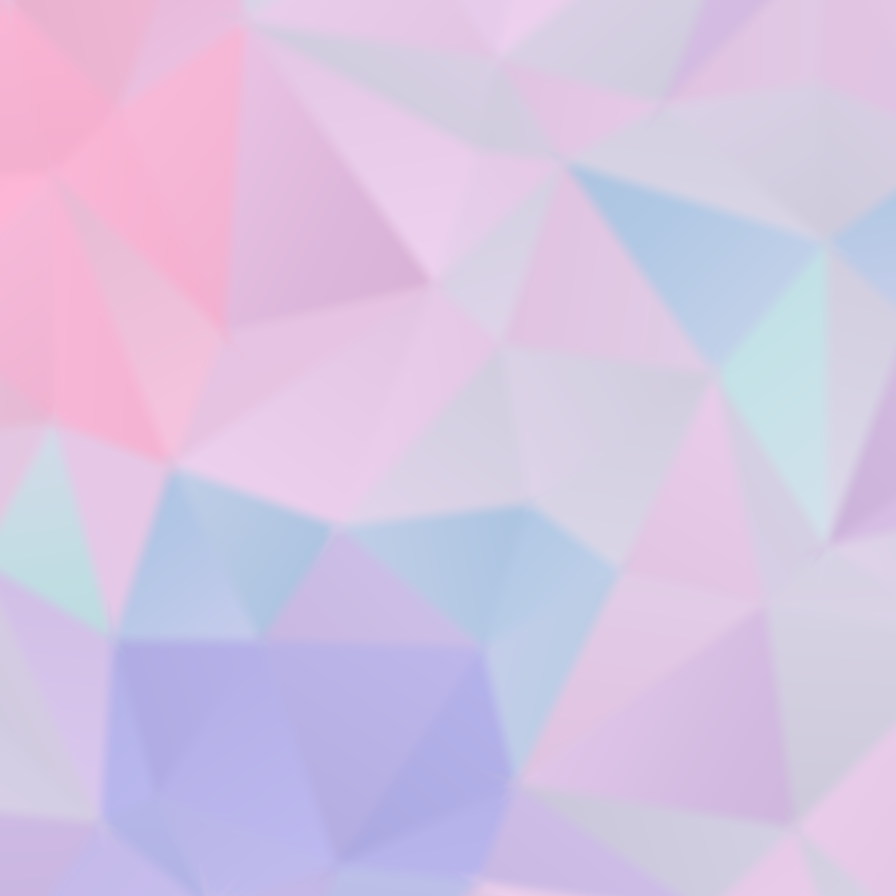
A Shadertoy shader for this background:

```glsl
// Soft-edged mosaic of irregular pastel triangles, pink at upper left and periwinkle below.

const float CELLS = 5.3;                          // mesh cells per canvas height
const mat2 TURN = mat2(0.94, 0.34, -0.34, 0.94);  // tilts the mesh off the axes

vec3 hash3(vec2 p) {
    vec3 q = fract(vec3(p.xyx) * vec3(0.1031, 0.1030, 0.0973) + 0.37);
    q += dot(q, q.yxz + 33.33);
    return fract((q.xxy + q.yzz) * q.zyx);
}

float cross2(vec2 a, vec2 b) { return a.x * b.y - a.y * b.x; }

vec2 meshVertex(vec2 id) {
    return id + 0.86 * (hash3(id + 41.0).xy - 0.5);
}

// Signed distance to the line a-b, positive on its left
float edgeDistance(vec2 p, vec2 a, vec2 b) {
    return cross2(b - a, p - a) / max(length(b - a), 0.001);
}

vec3 pastel(float pick) {
    vec3 colour = vec3(0.90, 0.79, 0.905);                 // lilac
    if (pick > 0.40) colour = vec3(0.83, 0.815, 0.885);    // pale grey
    if (pick > 0.66) colour = vec3(0.83, 0.735, 0.885);    // mauve
    if (pick > 0.80) colour = vec3(0.69, 0.78, 0.89);      // sky blue
    if (pick > 0.93) colour = vec3(0.76, 0.88, 0.90);      // mint
    return colour;
}

vec3 facetColour(vec2 p, vec2 centre, vec3 seed) {
    vec2 place = centre * TURN / CELLS;
    float angle = 6.2832 * seed.z;
    float slope = dot(p - centre, vec2(cos(angle), sin(angle)));

    // Random pastel shading gently into a second one
    vec3 colour = mix(pastel(seed.x), pastel(seed.y * 0.8), clamp(0.12 + 0.4 * slope, 0.0, 0.5));

    // Regional tints
    float pink = 1.0 - smoothstep(0.16, 0.42, length(place - vec2(0.02, 0.80)));
    float periwinkle = 1.0 - smoothstep(0.16, 0.34, length((place - vec2(0.34, 0.12)) * vec2(0.75, 1.2)));
    colour = mix(colour, vec3(0.975, 0.695, 0.82), pink * (0.75 + 0.25 * seed.y));
    colour = mix(colour, vec3(0.70, 0.69, 0.91), periwinkle * (0.7 + 0.3 * seed.y));
    return colour + 0.025 * slope + 0.03 * (seed.z - 0.5);
}

// Adds one counterclockwise triangle to the colour sum, its weight in alpha
void addFacet(inout vec4 sum, vec2 p, vec2 a, vec2 b, vec2 c, vec2 id) {
    float inside = min(edgeDistance(p, a, b), min(edgeDistance(p, b, c), edgeDistance(p, c, a)));
    float weight = smoothstep(-0.06, 0.06, inside);
    sum += weight * vec4(facetColour(p, (a + b + c) / 3.0, hash3(id)), 1.0);
}

void mainImage(out vec4 fragColor, in vec2 fragCoord) {
    vec2 p = TURN * (fragCoord / iResolution.y) * CELLS;
    vec2 cell = floor(p);
    vec4 sum = vec4(0.0);

    for (int y = -1; y <= 1; y++)
    for (int x = -1; x <= 1; x++) {
        vec2 id = cell + vec2(x, y);
        vec2 a = meshVertex(id);
        vec2 b = meshVertex(id + vec2(1, 0));
        vec2 c = meshVertex(id + vec2(1, 1));
        vec2 d = meshVertex(id + vec2(0, 1));

        // Split along the diagonal that leaves the larger smallest triangle
        float splitAC = min(cross2(b - a, c - a), cross2(c - a, d - a));
        float splitBD = min(cross2(b - a, d - a), cross2(c - b, d - b));
        vec2 seed = id * 3.0 + 17.0;
        if (splitAC > splitBD) {
            addFacet(sum, p, a, b, c, seed);
            addFacet(sum, p, a, c, d, seed + 101.0);
        } else {
            addFacet(sum, p, a, b, d, seed);
            addFacet(sum, p, b, c, d, seed + 101.0);
        }
    }
    fragColor = vec4(sum.rgb / max(sum.a, 0.001), 1.0);
}
```
